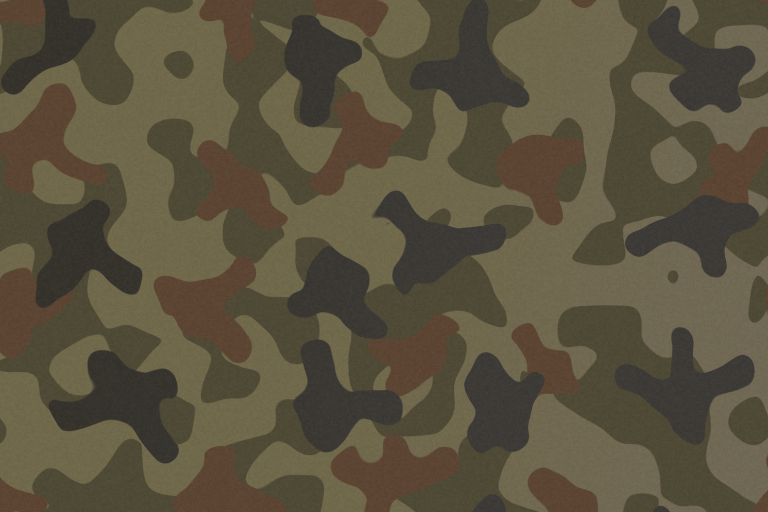
Give the GLSL for this pattern, as a Shadertoy shader.

```glsl
// Woodland camouflage cloth: lobed tan, brown and charcoal patches on olive.
#define WAVES 28
#define TAN_LEVEL -0.18     // threshold in standard deviations
#define TAN_SCALE 0.40      // patch spacing, in canvas heights
#define LOBE_RATIO 0.37     // lobe spacing relative to patch spacing
#define LOBE_SHARE 0.58     // part of the variance held by the lobes
#define DARK_ARM 0.076      // mean arm length of charcoal splashes
#define DARK_GIRTH 0.028    // half width of their arms
#define BROWN_ARM 0.068
#define BROWN_GIRTH 0.026
#define WARP 0.019
#define SOFTNESS 0.0032
#define GRAIN 0.026

const float PI = 3.14159;
const float TAU = 6.28318;
const vec2 TILE = vec2(1.5, 1.0);
const vec2 CELL = vec2(0.375, 0.34);

const vec3 OLIVE = vec3(0.31, 0.29, 0.21);
const vec3 TAN_WARM = vec3(0.44, 0.41, 0.295);
const vec3 TAN_COOL = vec3(0.44, 0.41, 0.33);
const vec3 BROWN = vec3(0.36, 0.27, 0.20);
const vec3 DARK_WARM = vec3(0.21, 0.20, 0.175);
const vec3 DARK_COOL = vec3(0.24, 0.23, 0.215);

float hash(vec2 p) {
    vec3 q = fract(p.xyx * 0.1031);
    q += dot(q, q.yzx + 33.33);
    return fract((q.x + q.y) * q.z);
}

float valueNoise(vec2 p) {
    vec2 cell = floor(p), f = fract(p);
    f = f * f * f * (f * (f * 6.0 - 15.0) + 10.0);
    float low = mix(hash(cell), hash(cell + vec2(1, 0)), f.x);
    float high = mix(hash(cell + vec2(0, 1)), hash(cell + vec2(1, 1)), f.x);
    return mix(low, high, f.y);
}

// Signed distance to a patch edge, positive inside.
// Sums random plane waves in two bands: broad patches and narrower lobes.
float patches(vec2 p, float scale, float level, float seed) {
    float height = 0.0;
    vec2 slope = vec2(0);
    for (int i = 0; i < WAVES; i++) {
        float n = float(i);
        bool isLobe = i % 2 == 1;
        vec2 key = vec2(n * 3.7 + 1.3, seed);
        float angle = PI * (n + hash(key)) / float(WAVES);
        float spacing = scale * (isLobe ? LOBE_RATIO : 1.0);
        spacing *= mix(0.85, 1.15, hash(key + 17.1));
        // Whole cycles per tile keep the colour shares steady
        vec2 cycles = round(vec2(cos(angle), sin(angle)) * TILE / spacing);
        vec2 k = TAU * cycles / TILE;
        float share = isLobe ? LOBE_SHARE : 1.0 - LOBE_SHARE;
        float amplitude = sqrt(4.0 * share / float(WAVES));
        float phase = dot(k, p) + TAU * hash(key + 41.7);
        height += amplitude * cos(phase);
        slope -= amplitude * sin(phase) * k;
    }
    return (height - level) / max(length(slope), 5.0);
}

float smoothMin(float a, float b, float k) {
    float h = max(k - abs(a - b), 0.0) / k;
    return min(a, b) - 0.25 * k * h * h;
}

// Scattered splashes, positive inside: four webbed arms around each centre.
float splashes(vec2 p, float arm, float girth, float seed) {
    vec2 home = floor(p / CELL);
    float d = 1.0;
    for (int i = 0; i < 9; i++) {
        vec2 cell = home + vec2(i % 3 - 1, i / 3 - 1);
        vec2 key = cell * 7.3 + seed;
        vec2 jitter = vec2(hash(key), hash(key + 31.7)) - 0.5;
        vec2 toPoint = p - (cell + 0.5 + 0.5 * jitter) * CELL;
        float turn = hash(key + 63.1);
        for (int j = 0; j < 4; j++) {
            float n = float(j);
            float angle = TAU * (turn + (n + 0.6 * hash(key + 11.9 * n + 5.0)) / 4.0);
            float reach = arm * mix(0.25, 1.75, hash(key + 17.3 * n + 90.0));
            vec2 dir = vec2(cos(angle), sin(angle));
            float along = clamp(dot(toPoint, dir), 0.0, reach);
            d = smoothMin(d, length(toPoint - dir * along) - girth, 0.035);
        }
    }
    return -d;
}

float cover(float d) {
    return smoothstep(-0.5, 0.5, d / SOFTNESS);
}

void mainImage(out vec4 fragColor, in vec2 fragCoord) {
    vec2 uv = fragCoord / iResolution.xy;
    vec2 p = fragCoord / iResolution.y;

    // Gentle warp makes the outlines hand-drawn
    vec2 bend = vec2(valueNoise(p * 13.0 + 3.0), valueNoise(p * 13.0 + 57.0));
    vec2 q = p + WARP * (2.0 * bend - 1.0);

    // Light turns cooler toward the lower right
    float across = uv.x + 0.15 * (0.5 - uv.y);
    vec3 tanColor = mix(TAN_WARM, TAN_COOL, smoothstep(0.45, 1.05, across));
    vec3 darkColor = mix(DARK_WARM, DARK_COOL, smoothstep(0.1, 0.65, across));

    // Layers of dye; brown sits between the charcoal cells
    vec3 color = OLIVE;
    color = mix(color, tanColor, cover(patches(q, TAN_SCALE, TAN_LEVEL, 5.2)));
    color = mix(color, BROWN, cover(splashes(q + 0.5 * CELL, BROWN_ARM, BROWN_GIRTH, 123.9)));
    color = mix(color, darkColor, cover(splashes(q, DARK_ARM, DARK_GIRTH, 271.4)));

    // Fine cloth grain
    color += GRAIN * (valueNoise(p * vec2(290.0, 330.0)) - 0.5);
    fragColor = vec4(color, 1.0);
}
```
